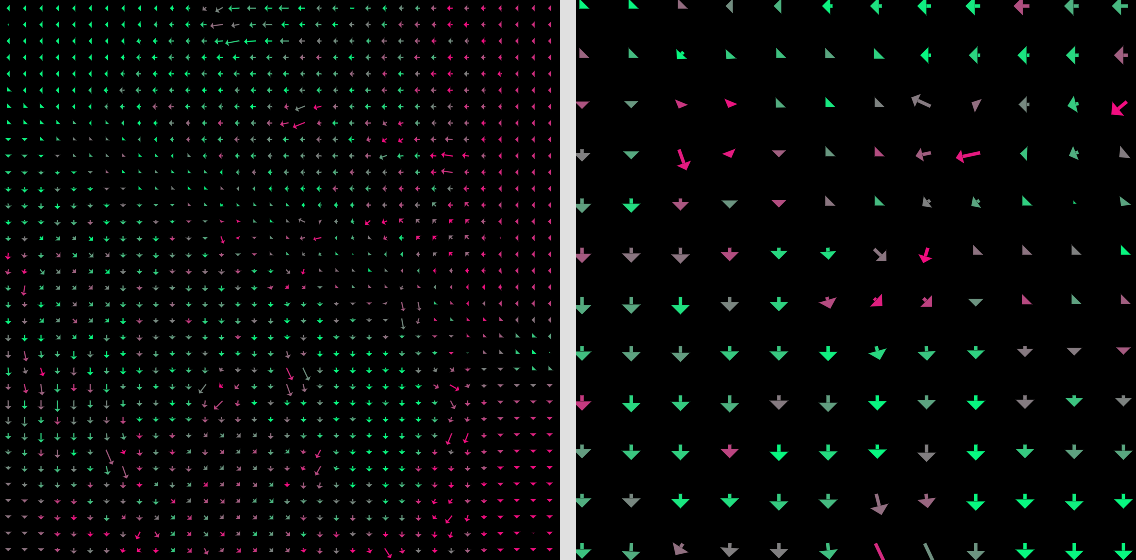
Left, the full canvas; right, a detail of the centre.
Give the GLSL for this pattern, as a Shadertoy shader.

```glsl
// A 34 by 34 grid of small flow arrows, green to pink on black, with scattered turbulence.
const float PI = 3.14159265;
const float GRID = 34.0;
const float CELLS_PER_CANVAS = 512.0 / 15.0;

float hash(vec2 p) {
    return fract(sin(dot(p, vec2(127.1, 311.7))) * 43758.5453);
}

float blob(vec2 cell, vec2 center, float radius) {
    vec2 d = (cell - center) / radius;
    return exp(-dot(d, d));
}

// Cellular noise: x is the distance to the nearest eddy, y its random value.
vec2 nearestEddy(vec2 cell) {
    vec2 p = cell / 5.0, corner = floor(p);
    vec2 nearest = vec2(9.0);
    for (int j = -1; j <= 1; j++)
    for (int i = -1; i <= 1; i++) {
        vec2 id = corner + vec2(i, j);
        vec2 site = id + 0.15 + 0.7 * vec2(hash(id + 3.7), hash(id + 8.1));
        float dist = length(p - site) * 5.0;
        if (dist < nearest.x) nearest = vec2(dist, hash(id + 21.3));
    }
    return nearest;
}

// Calm towards the upper left, lower left and right borders.
float activity(vec2 cell) {
    return smoothstep(8.0, 13.0, cell.x + cell.y)
         * (1.0 - smoothstep(27.5, 31.0, cell.x))
         * smoothstep(-30.0, -24.0, 2.0 * cell.x - cell.y);
}

// Signed distance to an arrow pointing along +x with a stem of the given length.
float arrowDistance(vec2 p, float stem, float size) {
    float tip = stem + 0.1 * size, back = tip - 0.19 * size;
    float head = max(back - p.x, (p.x - tip + abs(p.y)) * 0.7071);
    float shaft = max(max(-0.09 - p.x, p.x - back), abs(p.y) - 0.035);
    return stem > 0.03 ? min(head, shaft) : head;
}

// Colour and coverage of the arrow belonging to one cell.
vec4 drawArrow(vec2 p, vec2 cell, float pixel) {
    float unrest = activity(cell);
    float rnd = hash(cell + 5.3);
    vec2 eddy = nearestEddy(cell);
    float kick = unrest * step(0.45, eddy.y) * (1.0 - smoothstep(0.7, 1.6, eddy.x));
    float wave = 0.5 * (sin(cell.x * 0.7 + 2.0 * sin(cell.y * 0.5)) + sin(cell.y * 0.9 - cell.x * 0.4));

    // Heading: left above a slanted front, down below it, in eighth turns.
    float front = cell.y - (6.0 + 0.47 * cell.x);
    float angle = PI - 0.5 * PI * smoothstep(-3.5, 3.5, front);
    angle -= 0.75 * blob(cell, vec2(4.0, 17.0), 3.5) + 0.75 * blob(cell, vec2(13.0, 31.0), 5.5);
    angle += 0.6 * blob(cell, vec2(26.5, 13.5), 3.0);
    angle += unrest * (0.2 * wave + 0.3 * (rnd - 0.5));
    angle = round(angle * 4.0 / PI) * PI / 4.0;
    angle += kick * (eddy.y - 0.72) * 4.0;

    // Stem length, growing in the fast streams and at eddies.
    float stem = 0.14 * unrest * smoothstep(1.0, 5.0, abs(front)) * (0.6 + 0.6 * rnd);
    stem += 0.25 * blob(cell, vec2(3.0, 24.0), 3.5) * (0.5 + rnd);
    stem += 0.3 * blob(cell, vec2(15.5, 0.5), 2.5) * (0.4 + rnd);
    stem += 0.55 * kick * rnd * rnd;
    float size = 1.0 - 0.25 * unrest * (1.0 - smoothstep(1.0, 4.0, abs(front)));
    size *= hash(cell + 13.9) > 0.993 ? 0.3 : 1.0;

    // Hue: 0 is green, 1 is pink.
    float hue = 0.3 + 0.52 * smoothstep(20.0, 31.0, cell.x);
    hue -= 0.3 * (1.0 - smoothstep(6.0, 15.0, cell.y + 0.5 * cell.x));
    hue += 0.25 * smoothstep(23.0, 31.0, cell.y);
    hue -= 0.6 * blob(cell, vec2(23.5, 25.0), 5.0) + 0.75 * blob(cell, vec2(32.0, 21.0), 2.0);
    hue += unrest * (0.75 * (hash(cell + 31.7) - 0.45) + 0.15 * wave) + 0.45 * kick;
    hue = clamp(hue, 0.03, 0.95);

    float c = cos(angle), s = sin(angle);
    vec2 local = vec2(c * p.x + s * p.y, c * p.y - s * p.x);
    float dist = arrowDistance(local, stem, size);
    return vec4(hue, 1.0 - hue, 0.5, 1.0 - smoothstep(-0.5 * pixel, 0.5 * pixel, dist));
}

void mainImage(out vec4 fragColor, in vec2 fragCoord) {
    // Cell coordinates with rows counted from the top edge.
    vec2 q = fragCoord / iResolution.y * CELLS_PER_CANVAS;
    q.y = CELLS_PER_CANVAS - q.y;
    float pixel = CELLS_PER_CANVAS / iResolution.y;

    // Long arrows reach into neighbouring cells.
    vec3 color = vec3(0.0);
    for (int j = -1; j <= 1; j++)
    for (int i = -1; i <= 1; i++) {
        vec2 cell = floor(q) + vec2(i, j);
        if (min(cell.x, cell.y) < 0.0 || max(cell.x, cell.y) >= GRID) continue;
        vec4 arrow = drawArrow(q - cell - 0.5, cell, pixel);
        color = mix(color, arrow.rgb, arrow.a);
    }
    fragColor = vec4(color, 1.0);
}
```
